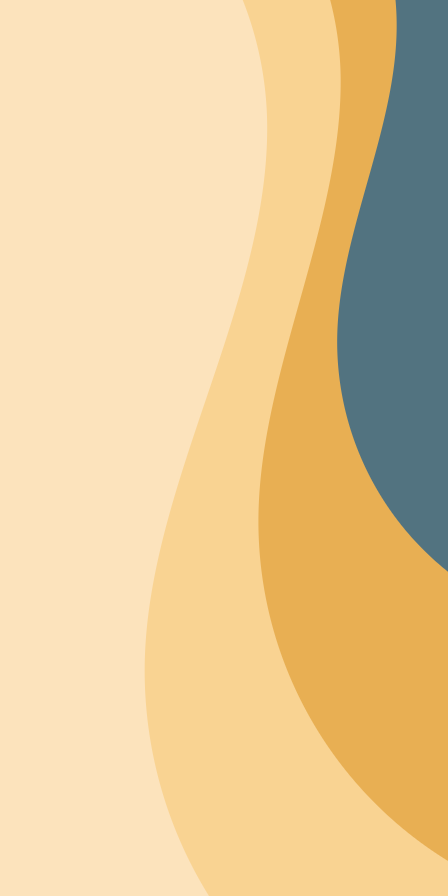
A Shadertoy shader for this background:

```glsl
// Flat layered waves: cream, sand and ochre bands sweeping beside a slate blue corner.

// Palette, from left to right
const vec3 CREAM = vec3(0.988, 0.890, 0.737);
const vec3 SAND  = vec3(0.976, 0.827, 0.573);
const vec3 OCHRE = vec3(0.910, 0.686, 0.326);
const vec3 SLATE = vec3(0.322, 0.451, 0.502);

// Canvas is 1 wide and 2 high in design units
const vec2 CANVAS = vec2(1.0, 2.0);

// Each wave: crest point (xy), trough point (zw)
const vec4 SAND_WAVE  = vec4(0.5964, 1.714, 0.3229, 0.503);
const vec4 OCHRE_WAVE = vec4(0.7604, 1.818, 0.5768, 0.836);
const vec4 SLATE_WAVE = vec4(0.8854, 1.943, 0.7526, 1.237);

// Radii of the arcs above the crest (x) and below the trough (y)
const vec2 SAND_ARCS  = vec2(0.776, 0.953);
const vec2 OCHRE_ARCS = vec2(0.720, 0.890);
const vec2 SLATE_ARCS = vec2(0.630, 0.656);

// Sideways drift of a circular arc at a given height from its extreme point
float arcSag(float height, float radius) {
    float h = max(height, 0.0);
    return radius - sqrt(max(radius * radius - h * h, 0.0));
}

// Horizontal position of a wave edge: an S-bend with an arc at either end
float waveEdge(float y, vec4 wave, vec2 arcs) {
    float bend = mix(wave.z, wave.x, smoothstep(wave.w, wave.y, y));
    return bend - arcSag(y - wave.y, arcs.x) + arcSag(wave.w - y, arcs.y);
}

// Antialiased coverage of the region to the right of a wave
float waveMask(vec2 p, vec4 wave, vec2 arcs, float pixel) {
    float edge = waveEdge(p.y, wave, arcs);
    float slope = (waveEdge(p.y + pixel, wave, arcs) - edge) / pixel;
    float dist = (p.x - edge) * inversesqrt(1.0 + slope * slope);
    return clamp(dist / pixel + 0.5, 0.0, 1.0);
}

void mainImage(out vec4 fragColor, in vec2 fragCoord) {
    vec2 p = fragCoord / iResolution.xy * CANVAS;
    float pixel = CANVAS.x / iResolution.x;

    // Stack the bands from back to front
    vec3 color = CREAM;
    color = mix(color, SAND,  waveMask(p, SAND_WAVE,  SAND_ARCS,  pixel));
    color = mix(color, OCHRE, waveMask(p, OCHRE_WAVE, OCHRE_ARCS, pixel));
    color = mix(color, SLATE, waveMask(p, SLATE_WAVE, SLATE_ARCS, pixel));

    fragColor = vec4(color, 1.0);
}
```
